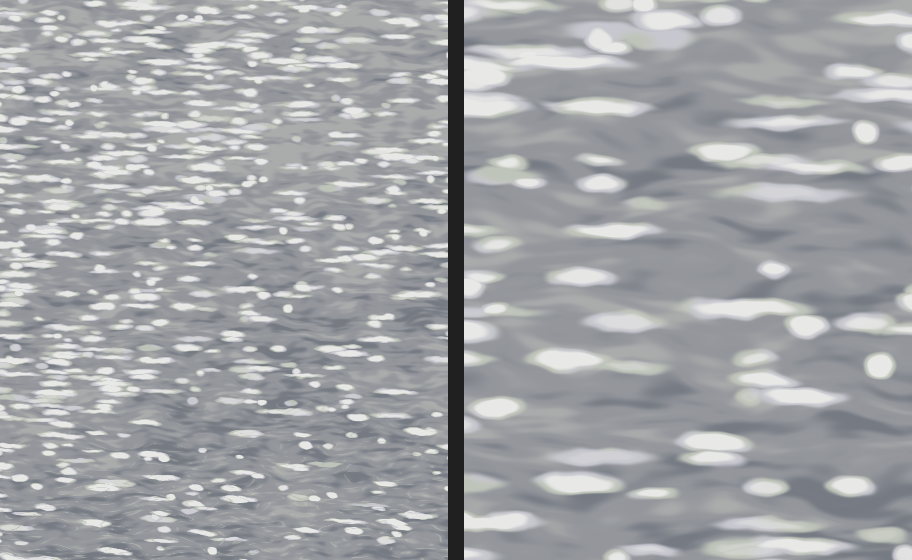
Left, the full canvas; right, a detail of the centre.
Give the GLSL for this texture, as a WebGL 1 fragment shader.

```glsl
precision highp float;
// Sunlit water: flat white glints scattered over grey, horizontally drawn ripples.
// Glints are jittered ellipses in overlapping cell layers, thinning to the lower right;
// the ripples are stretched gradient noise, crisp nearby and hazy in the distance.

uniform vec2 u_resolution;

#define GLINT_CELL vec2(0.085, 0.019)   // spacing of glints, in canvas heights
#define GLINT_MIN vec2(0.007, 0.0030)   // smallest half size
#define GLINT_MAX vec2(0.038, 0.0064)   // largest half size
#define GLINT_DENSITY 0.34
#define WARP 0.0035                     // waviness of the glint outlines
#define RIPPLE_SCALE vec2(17.0, 75.0)
#define RIPPLE_CONTRAST 0.95
#define BLUR_NEAR 0.0014
#define BLUR_FAR 0.0027

const vec3 SLATE = vec3(0.46, 0.48, 0.515);
const vec3 GREY = vec3(0.58, 0.59, 0.61);
const vec3 SILVER = vec3(0.665, 0.672, 0.672);
const vec3 SAGE = vec3(0.75, 0.77, 0.73);
const vec3 LILAC = vec3(0.78, 0.78, 0.81);
const vec3 SUNLIGHT = vec3(0.91, 0.91, 0.905);

vec2 hash2(vec2 p) {
  vec2 k = vec2(dot(p, vec2(127.1, 311.7)), dot(p, vec2(269.5, 183.3)));
  return fract(sin(k) * 43758.545);
}

float gradientDot(vec2 cell, vec2 offset, vec2 f) {
  float angle = 6.2832 * hash2(cell + offset).x;
  return dot(vec2(cos(angle), sin(angle)), f - offset);
}

// Gradient noise, roughly -0.7 to 0.7
float noise(vec2 p) {
  vec2 i = floor(p), f = p - i;
  vec2 u = f * f * f * (f * (f * 6.0 - 15.0) + 10.0);
  float low = mix(gradientDot(i, vec2(0.0), f), gradientDot(i, vec2(1.0, 0.0), f), u.x);
  float high = mix(gradientDot(i, vec2(0.0, 1.0), f), gradientDot(i, vec2(1.0), f), u.x);
  return mix(low, high, u.y);
}

// Chance of a glint: high at the upper left, low at the lower right, in patches
float glintChance(vec2 p) {
  float slope = 0.28 * (p.y - 0.5) - 0.34 * (p.x - 0.4);
  return GLINT_DENSITY + slope + 0.4 * noise(p * vec2(4.0, 8.0) + 7.0);
}

// Brightness of the strongest glint covering p
float glints(vec2 p, float nearness, float blur) {
  float light = 0.0;
  for (int layer = 0; layer < 4; layer++) {
    float seed = float(layer);
    vec2 shift = hash2(vec2(seed, 3.7));
    vec2 home = floor(p / GLINT_CELL + shift);
    for (int row = -1; row <= 1; row++) {
      for (int col = -1; col <= 1; col++) {
        vec2 cell = home + vec2(float(col), float(row));
        vec2 jitter = hash2(cell + seed * 37.0);
        vec2 pick = hash2(cell + seed * 37.0 + 511.0);
        vec2 look = hash2(cell + seed * 37.0 + 823.0);
        vec2 center = (cell - shift + 0.15 + 0.7 * jitter) * GLINT_CELL;
        vec2 halfSize = mix(GLINT_MIN, GLINT_MAX, vec2(pick.y * pick.y * 0.6 + pick.y * 0.4, look.x));
        vec2 d = p - center;
        d.y += d.x * (0.02 + 0.13 * nearness * look.y);
        float edge = (length(d / halfSize) - 1.0) * halfSize.y;
        float body = 1.0 - smoothstep(-blur, blur, edge);
        float present = step(pick.x, glintChance(center));
        light = max(light, present * body * mix(0.5, 1.0, sqrt(look.y)));
      }
    }
  }
  return light;
}

void main() {
  vec2 p = gl_FragCoord.xy / u_resolution.y;
  float nearness = 1.0 - smoothstep(0.0, 0.45, p.y);
  float blur = mix(BLUR_FAR, BLUR_NEAR, nearness);

  // Grey ripples, wider and wavier toward the bottom
  vec2 q = p * RIPPLE_SCALE;
  q.y += 1.1 * noise(p * vec2(13.0, 22.0)) + 0.07 * q.x;
  float broad = noise(q * 0.5 + 31.0);
  float medium = noise(q);
  float fine = noise(q * vec2(2.3, 1.9) + 11.0);
  float patches = noise(p * vec2(3.0, 6.0) + 19.0);
  float ripple = 0.45 * broad + 0.55 * medium + 0.4 * fine + 0.3 * patches;
  float tone = 0.5 + RIPPLE_CONTRAST * ripple + 0.3 * (p.y - 0.45);
  vec3 color = mix(SLATE, GREY, smoothstep(0.05, 0.45, tone));
  color = mix(color, SILVER, smoothstep(0.5, 0.85, tone));

  // Thin curved reflections on the nearest water
  float contour = abs(fract(3.0 * (broad + 0.5 * medium)) - 0.5);
  float line = 1.0 - smoothstep(0.02, 0.14, contour);
  color = mix(color, SAGE, 0.5 * line * nearness * smoothstep(-0.2, 0.3, fine));

  // Glints: tinted fringe around a white core, faintly creased when near
  vec2 warped = p;
  warped.y += WARP * (noise(p * vec2(28.0, 60.0)) + 0.6 * noise(p * vec2(70.0, 130.0)));
  float light = glints(warped, nearness, blur);
  light *= 1.0 - 0.3 * line * nearness;
  vec3 fringe = mix(SAGE, LILAC, smoothstep(-0.15, 0.15, noise(p * vec2(25.0, 50.0) + 5.0)));
  color = mix(color, fringe, smoothstep(0.05, 0.5, light));
  color = mix(color, SUNLIGHT, smoothstep(0.5, 0.85, light));

  gl_FragColor = vec4(color, 1.0);
}
```
